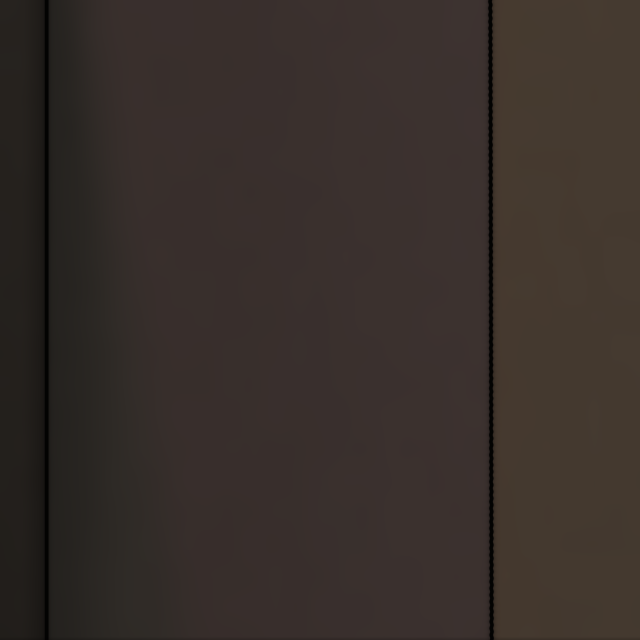
Reproduce this background procedurally as a WebGL 1 fragment shader.

```glsl
precision highp float;
// Three dark upright panels, brown and bronze, parted by two thin black seams.

#define LEFT_SEAM 0.0729
#define RIGHT_SEAM 0.7672
#define SEAM_HALF_WIDTH 0.0032
#define SEAM_LEAN 0.002
#define BEAD_COUNT 96.0
#define BEAD_DEPTH 0.0005
#define GRAIN 0.004

uniform vec2 u_resolution;

const vec3 SEAM_COLOR = vec3(0.012, 0.010, 0.009);
const vec3 STRIP_COLOR = vec3(0.147, 0.132, 0.117);
const vec3 SHADE_COLOR = vec3(0.145, 0.135, 0.122);
const vec3 OLIVE_COLOR = vec3(0.188, 0.171, 0.154);
const vec3 BROWN_COLOR = vec3(0.219, 0.181, 0.171);
const vec3 MAUVE_COLOR = vec3(0.234, 0.194, 0.184);
const vec3 BRONZE_COLOR = vec3(0.268, 0.225, 0.186);

float hash(vec2 p) {
  return fract(sin(dot(p, vec2(127.1, 311.7))) * 43758.5453);
}

float noise(vec2 p) {
  vec2 cell = floor(p);
  vec2 f = fract(p);
  f = f * f * (3.0 - 2.0 * f);
  float low = mix(hash(cell), hash(cell + vec2(1.0, 0.0)), f.x);
  float high = mix(hash(cell + vec2(0.0, 1.0)), hash(cell + 1.0), f.x);
  return mix(low, high, f.y);
}

// Narrow strip, darker toward its seam and its foot
vec3 leftStrip(vec2 p) {
  float shade = 1.0 - 0.22 * smoothstep(0.03, LEFT_SEAM, p.x);
  return STRIP_COLOR * shade * mix(0.9, 1.03, p.y);
}

// Wide panel: shaded edge, olive band spreading downward, then warm brown
vec3 middlePanel(vec2 p) {
  float oliveEdge = mix(0.29, 0.145, p.y);
  vec3 color = mix(SHADE_COLOR, OLIVE_COLOR, smoothstep(LEFT_SEAM, 0.22, p.x));
  color = mix(color, BROWN_COLOR, smoothstep(oliveEdge - 0.07, oliveEdge + 0.05, p.x));
  color = mix(color, MAUVE_COLOR, smoothstep(0.3, RIGHT_SEAM, p.x));
  return color * mix(0.985, 1.02, p.y);
}

// Bronze panel, a little redder beside the seam
vec3 rightPanel(vec2 p) {
  float nearSeam = exp(-(p.x - RIGHT_SEAM) * 22.0);
  return BRONZE_COLOR * mix(0.985, 1.015, p.y) + vec3(0.006, -0.002, -0.004) * nearSeam;
}

// Solid core with a soft shadow around it
float seamMask(float distance, float halfWidth, float softness) {
  float core = 1.0 - smoothstep(halfWidth - softness, halfWidth + softness, distance);
  float shadow = 0.3 * exp(-max(distance - halfWidth, 0.0) * 330.0);
  return max(core, shadow);
}

void main() {
  vec2 p = gl_FragCoord.xy / u_resolution;
  float pixel = 1.0 / u_resolution.x;
  float softness = max(pixel, 0.0015);
  float rightSeam = RIGHT_SEAM + SEAM_LEAN * (0.5 - p.y);

  // Panels
  vec3 color = mix(leftStrip(p), middlePanel(p),
                   smoothstep(-pixel, pixel, p.x - LEFT_SEAM));
  color = mix(color, rightPanel(p), smoothstep(-pixel, pixel, p.x - rightSeam));

  // Faint blotchy grain
  color += GRAIN * (noise(p * vec2(28.0, 20.0)) - 0.5);

  // Seams, the right one with a finely beaded edge
  float bead = BEAD_DEPTH * sin(6.28318 * BEAD_COUNT * p.y);
  float leftMask = seamMask(abs(p.x - LEFT_SEAM), SEAM_HALF_WIDTH, softness);
  float rightMask = seamMask(abs(p.x - rightSeam - bead), SEAM_HALF_WIDTH, softness);
  color = mix(color, SEAM_COLOR, max(leftMask, rightMask));

  // Thin dim line along the foot
  color *= 1.0 - 0.15 * (1.0 - smoothstep(0.0, 0.006, p.y));

  gl_FragColor = vec4(color, 1.0);
}
```
